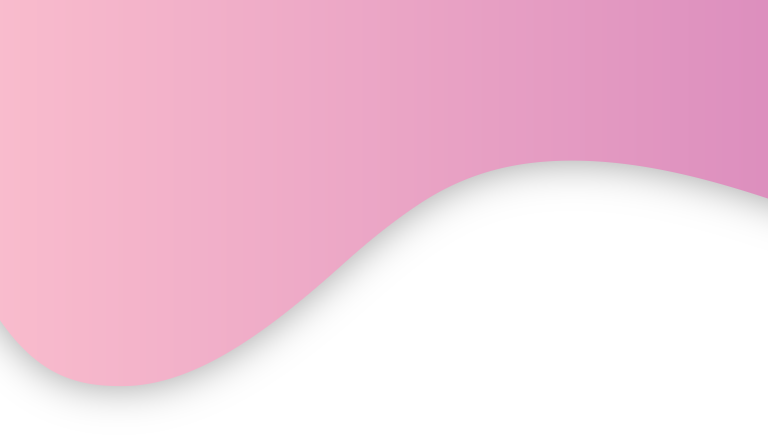
Give the GLSL for this background, as a WebGL 1 fragment shader.

```glsl
precision highp float;
// A pink panel with a wavy lower edge casts a soft shadow on white paper.
// The edge is a chain of cubic Hermite spans; the shadow is its Gaussian
// blur, exact in y and summed over a few taps in x.

uniform vec2 u_resolution;

const float ASPECT = 294.0 / 512.0;   // canvas height when its width is 1
const vec3 PINK = vec3(0.976, 0.736, 0.803);
const vec3 ORCHID = vec3(0.865, 0.560, 0.745);
const float SHADOW_BLUR = 0.0247;
const float SHADOW_DROP = 0.0026;
const float SHADOW_ALPHA = 0.35;

// Cubic between two knots, each given as (x, height, slope).
float span(vec3 a, vec3 b, float x) {
  float w = b.x - a.x;
  float t = (x - a.x) / w;
  float s = 1.0 - t;
  return mix(a.y, b.y, t * t * (3.0 - 2.0 * t))
       + w * t * s * (a.z * s - b.z * t);
}

// Height of the panel's lower edge, continued straight past both sides.
float waveEdge(float x) {
  vec3 left   = vec3(0.0, 0.1563, -1.45);
  vec3 trough = vec3(0.1589, 0.0703, 0.0);
  vec3 rise   = vec3(0.4492, 0.2318, 0.9);
  vec3 bend   = vec3(0.5469, 0.3086, 0.66);
  vec3 crest  = vec3(0.7448, 0.3646, 0.0);
  vec3 right  = vec3(1.0, 0.3151, -0.33);
  if (x < left.x) return left.y + left.z * (x - left.x);
  if (x < trough.x) return span(left, trough, x);
  if (x < rise.x) return span(trough, rise, x);
  if (x < bend.x) return span(rise, bend, x);
  if (x < crest.x) return span(bend, crest, x);
  if (x < right.x) return span(crest, right, x);
  return right.y + right.z * (x - right.x);
}

// Approximate cumulative normal distribution.
float normalCdf(float z) {
  z = clamp(z, -6.0, 6.0);
  return 1.0 / (1.0 + exp(-z * (1.5976 + 0.07056 * z * z)));
}

// Gaussian-blurred coverage of the area above the edge.
float blurredPanel(vec2 p, float sigma) {
  float sum = 0.0;
  float total = 0.0;
  for (int i = -6; i <= 6; i++) {
    float k = 0.5 * float(i);
    float weight = exp(-0.5 * k * k);
    sum += weight * normalCdf((p.y - waveEdge(p.x + k * sigma)) / sigma);
    total += weight;
  }
  return sum / total;
}

// Antialiased coverage of the panel, using the distance across the edge.
float panelMask(vec2 p, float pixel) {
  float slope = (waveEdge(p.x + pixel) - waveEdge(p.x - pixel)) / (2.0 * pixel);
  float dist = (p.y - waveEdge(p.x)) / sqrt(1.0 + slope * slope);
  return clamp(dist / pixel + 0.5, 0.0, 1.0);
}

void main() {
  vec2 p = gl_FragCoord.xy / u_resolution * vec2(1.0, ASPECT);

  // White paper darkened by the dropped shadow
  float shadow = blurredPanel(p + vec2(0.0, SHADOW_DROP), SHADOW_BLUR);
  vec3 paper = vec3(1.0 - SHADOW_ALPHA * shadow);

  // Panel with a left-to-right gradient
  vec3 panel = mix(PINK, ORCHID, p.x);

  vec3 color = mix(paper, panel, panelMask(p, 1.0 / u_resolution.x));
  gl_FragColor = vec4(color, 1.0);
}
```
